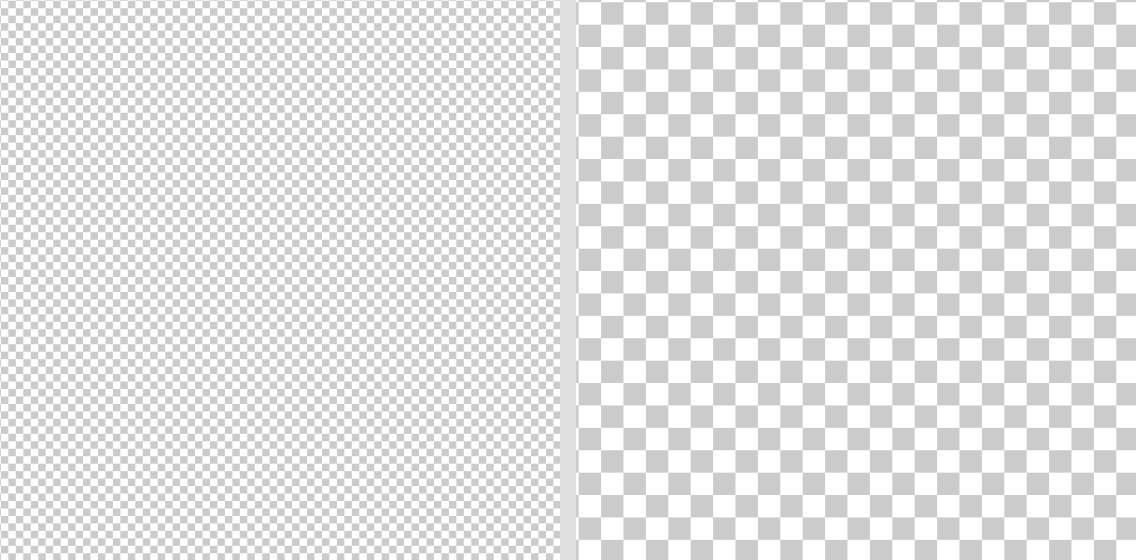
Left, the full canvas; right, a detail of the centre.
This pattern is drawn by a WebGL 2 fragment shader. Its source:

```glsl
#version 300 es
precision highp float;
// Fine grey and white checkerboard, shifted slightly from the top left corner.

#define CELLS 75.0
#define OFFSET vec2(0.12, 0.10)
#define EDGE_WIDTH 1.0
#define WHITE vec3(1.0)
#define GREY vec3(0.797)

uniform vec2 u_resolution;
out vec4 fragColor;

// Square wave per axis: +1 in even cells, -1 in odd ones, with soft edges.
vec2 squareWave(vec2 cell, vec2 softness) {
    vec2 edgeDistance = abs(mod(cell - 0.5, 2.0) - 1.0) - 0.5;
    return clamp(edgeDistance / (0.5 * softness), -1.0, 1.0);
}

void main() {
    // Canvas coordinates, counted in cells from the top left.
    vec2 uv = gl_FragCoord.xy / u_resolution;
    vec2 cell = vec2(uv.x, 1.0 - uv.y) * CELLS - OFFSET;

    // The product of both waves gives the smoothed checker.
    vec2 pixelInCells = CELLS / u_resolution;
    vec2 wave = squareWave(cell, EDGE_WIDTH * pixelInCells);
    float whiteness = 0.5 + 0.5 * wave.x * wave.y;

    fragColor = vec4(mix(GREY, WHITE, whiteness), 1.0);
}
```
